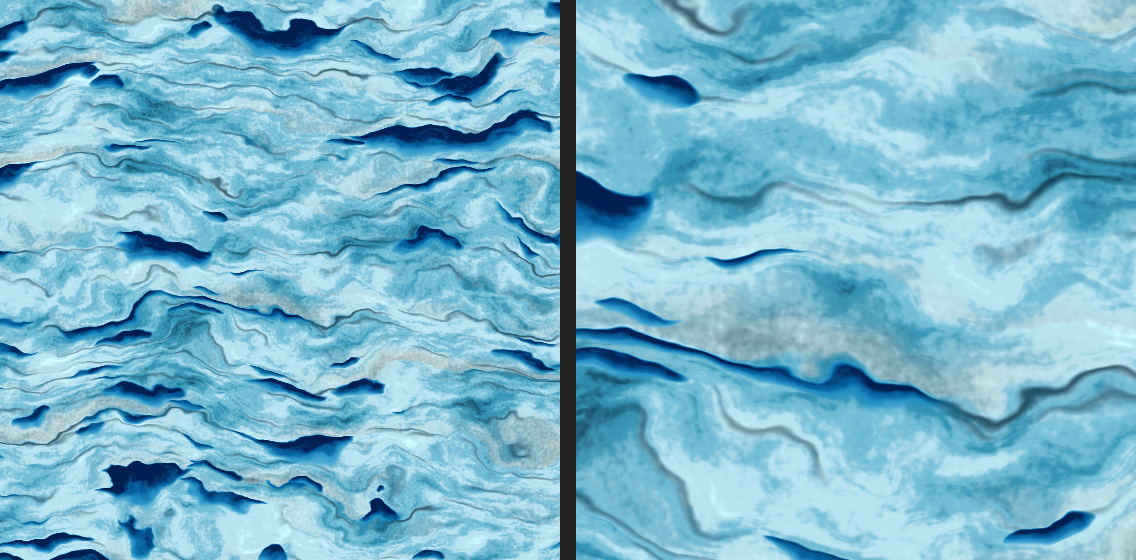
Left: the whole. Right: its middle third, enlarged.
Give the GLSL for this texture, as a three.js fragment shader.

```glsl
// Draws weathered glacier ice: pale flowing folds, deep blue crevasses and grey silt.
varying vec2 vUv;

const vec3 PALE_ICE = vec3(0.72, 0.89, 0.94);
const vec3 MID_ICE = vec3(0.45, 0.74, 0.84);
const vec3 TEAL_ICE = vec3(0.21, 0.58, 0.71);
const vec3 SLATE = vec3(0.09, 0.32, 0.44);
const vec3 AZURE = vec3(0.10, 0.56, 0.78);
const vec3 DEEP_BLUE = vec3(0.02, 0.38, 0.62);
const vec3 NAVY = vec3(0.01, 0.12, 0.32);
const vec3 SILT = vec3(0.73, 0.77, 0.76);

// Sine-free hashes
float hash(vec2 p) {
  vec3 q = fract(p.xyx * 0.1031);
  q += dot(q, q.yzx + 33.33);
  return fract((q.x + q.y) * q.z);
}

vec2 hash2(vec2 p) {
  return vec2(hash(p), hash(p + 71.7));
}

// Gradient noise, centred on zero
float corner(vec2 cell, vec2 f, vec2 offset) {
  return dot(hash2(cell + offset) * 2.0 - 1.0, f - offset);
}

float noise(vec2 p) {
  vec2 cell = floor(p), f = p - cell;
  vec2 u = f * f * f * (f * (f * 6.0 - 15.0) + 10.0);
  float low = mix(corner(cell, f, vec2(0.0)), corner(cell, f, vec2(1.0, 0.0)), u.x);
  float high = mix(corner(cell, f, vec2(0.0, 1.0)), corner(cell, f, vec2(1.0)), u.x);
  return mix(low, high, u.y);
}

float fbm(vec2 p) {
  float sum = 0.0, gain = 0.6;
  for (int i = 0; i < 5; i++) {
    sum += gain * noise(p);
    p = mat2(1.6, 1.2, -1.2, 1.6) * p + 19.1;
    gain *= 0.52;
  }
  return sum;
}

// Overlapping layers: x = crevasse depth, y = thin crack, z = silty rim
vec3 folds(vec2 p, float count, float stretch, float openness) {
  float h = p.y * count;
  float id = floor(h), above = h - id, below = 1.0 - above;
  float along = p.x * stretch + id * 17.3;
  float gap = 0.85 * smoothstep(0.02, 0.45, noise(vec2(along, id * 5.7 + 0.4)) + openness);
  float edge = smoothstep(0.0, 0.0035 * count, below);
  float depth = edge * (1.0 - smoothstep(0.0, max(gap, 0.01), below));
  depth *= smoothstep(0.0, 0.22, gap);
  float seam = smoothstep(-0.12, 0.2, noise(vec2(along * 1.7, id + 0.5)));
  float crack = edge * (1.0 - smoothstep(0.003 * count, 0.009 * count, below)) * seam;
  float rim = (1.0 - smoothstep(0.05, 0.35, above)) * smoothstep(0.0, 0.03, above);
  rim *= smoothstep(-0.1, 0.25, noise(vec2(along * 0.8 + 40.0, id + 0.3)));
  return vec3(depth, crack, rim);
}

// Scattered oval hollows, darkest under their upper lip
float hollows(vec2 p, vec2 grid, float share) {
  vec2 g = p * grid, home = floor(g);
  float depth = 0.0;
  for (int j = -1; j <= 1; j++) {
    for (int i = -1; i <= 1; i++) {
      vec2 cell = home + vec2(float(i), float(j));
      vec2 rnd = hash2(cell + 5.3);
      vec2 size = mix(vec2(0.18, 0.14), vec2(0.6, 0.36), rnd.yx);
      vec2 d = (g - cell - 0.25 - 0.5 * hash2(cell + 23.9)) / size;
      d.y += 0.5 * (rnd.x - 0.5) * d.x + 0.25 * d.x * d.x;
      float inside = 1.0 - smoothstep(0.78, 1.0, length(d));
      float lip = smoothstep(-1.1, 0.8, d.y + 0.35 * d.x);
      depth = max(depth, inside * lip * step(hash(cell + 47.1), share));
    }
  }
  return depth;
}

vec3 iceColor(float tone) {
  vec3 c = mix(SLATE, TEAL_ICE, smoothstep(0.02, 0.3, tone));
  c = mix(c, MID_ICE, smoothstep(0.3, 0.54, tone));
  c = mix(c, PALE_ICE, smoothstep(0.54, 0.8, tone));
  return c + 0.12 * smoothstep(0.85, 1.2, tone);
}

void main() {
  // Bend the sheet into broad waves, then ruffle it
  vec2 p = vUv + 3.0;
  vec2 bend = vec2(fbm(p * vec2(3.0, 4.0)), fbm(p * vec2(2.6, 3.4) + 31.0));
  vec2 q = p + vec2(0.12, 0.2) * bend;
  q += vec2(0.025, 0.022) * vec2(fbm(p * 11.0), fbm(p * vec2(9.0, 13.0) + 57.0));

  // Openings of two sizes, gathered into clusters
  float cluster = 0.5 * fbm(p * vec2(2.0, 3.0) + 83.0);
  vec3 broad = folds(q, 9.0, 4.0, cluster);
  vec3 fine = folds(q + vec2(0.4, 0.13 * q.x), 21.0, 9.0, cluster - 0.08);
  float pits = hollows(q, vec2(7.0, 14.0), 0.25);
  float depth = max(max(broad.x, 0.8 * fine.x), 0.9 * pits);

  // Surface tone: undulation, side-lit relief, streaks and grain
  vec2 reliefPoint = q * vec2(13.0, 30.0);
  float relief = fbm(reliefPoint) - fbm(reliefPoint + vec2(-0.12, 0.3));
  float streaks = fbm(q * vec2(28.0, 110.0));
  float grain = noise(p * 170.0) + 0.6 * noise(p * 310.0);
  float tone = 0.64 + 0.95 * fbm(q * vec2(5.0, 13.0) + 11.0);
  tone += 0.65 * relief + 0.35 * streaks + 0.13 * grain;
  float veil = smoothstep(0.05, 0.4, fbm(p * vec2(3.0, 6.0) + 120.0));
  tone -= veil * (0.22 + 0.7 * max(streaks, 0.0));
  vec3 color = iceColor(tone);

  // Silt on the rims, blue depth in the openings, hairline cracks
  float silt = max(broad.z, 0.4 * fine.z) * (1.0 - smoothstep(0.0, 0.3, depth));
  color = mix(color, SILT * (0.95 + 0.35 * relief + 0.2 * grain), 0.65 * silt);
  float carved = depth * (1.0 + 0.5 * relief + 0.5 * streaks + 0.12 * grain);
  color = mix(color, AZURE, 0.8 * smoothstep(0.06, 0.35, carved));
  color = mix(color, DEEP_BLUE, smoothstep(0.3, 0.6, carved));
  color = mix(color, NAVY, smoothstep(0.55, 0.9, carved));
  color = mix(color, SLATE * 0.6, 0.75 * max(broad.y, 0.6 * fine.y) * (1.0 - depth));
  gl_FragColor = vec4(clamp(color, 0.0, 1.0), 1.0);
}
```
